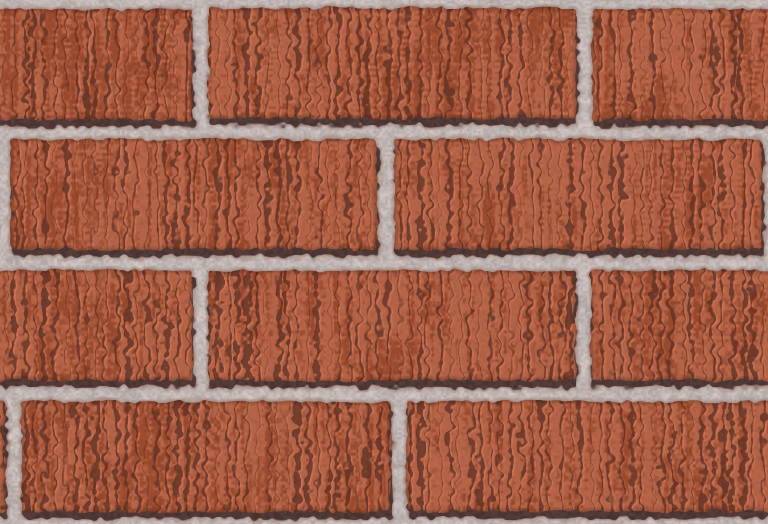
A Shadertoy shader for this texture:

```glsl
float hash(vec2 p) {
    return fract(sin(dot(p, vec2(127.1, 311.7))) * 43758.5453);
}

// Value noise with n cells over the canvas, wrapping at its edges
float noise(vec2 uv, vec2 n, float seed) {
    vec2 p = uv * n, i = floor(p), f = fract(p);
    f = f * f * (3.0 - 2.0 * f);
    vec2 a = mod(i, n) + seed, b = mod(i + 1.0, n) + seed;
    return mix(mix(hash(a), hash(vec2(b.x, a.y)), f.x),
               mix(hash(vec2(a.x, b.y)), hash(b), f.x), f.y);
}

float roundBox(vec2 p, vec2 halfSize, float radius) {
    vec2 d = abs(p) - halfSize + radius;
    return length(max(d, 0.0)) + min(max(d.x, d.y), 0.0) - radius;
}

// Depth of the torn vertical grooves, 0 on the face and 1 in the pits
float grooveDepth(vec2 uv, float seed) {
    float columns = 76.0;
    float x = uv.x * columns + 0.8 * (noise(uv, vec2(110, 64), seed) - 0.5);
    float column = mod(floor(x), columns);
    float strength = hash(vec2(column, seed));
    float center = 0.5 + 0.3 * (hash(vec2(seed, column)) - 0.5);
    float tear = noise(uv, vec2(170, 130), seed + 3.0);
    float patches = 0.4 + 0.9 * noise(uv, vec2(34, 18), seed + 5.0);
    float width = 0.5 * strength * tear * patches;
    return smoothstep(0.13, -0.08, abs(fract(x) - center) - width);
}

vec3 brickColor(vec2 uv, float seed) {
    float streak = noise(uv, vec2(190, 12), seed + 7.0);
    float grain = noise(uv, vec2(260, 180), seed + 9.0);
    float cloud = noise(uv, vec2(14, 10), seed + 11.0);
    float tone = 0.45 * streak + 0.3 * grain + 0.25 * cloud + 0.1 * (hash(vec2(seed)) - 0.5);
    vec3 color = mix(vec3(0.60, 0.29, 0.18), vec3(0.70, 0.385, 0.275), smoothstep(0.28, 0.56, tone));

    // Light from the upper left catches the far rim of each groove
    float depth = grooveDepth(uv, seed);
    float relief = grooveDepth(uv + vec2(-0.0022, 0.002), seed) - depth;
    color *= 1.0 + 0.13 * relief + 0.08 * (grain - 0.5);
    return mix(color, vec3(0.36, 0.19, 0.15), 0.72 * depth * depth);
}

vec3 mortarColor(vec2 uv, float edgeDistance) {
    float grain = noise(uv, vec2(330, 226), 21.0);
    float lumps = noise(uv, vec2(90, 62), 23.0);
    vec3 color = vec3(0.75, 0.71, 0.70) * (0.88 + 0.15 * grain + 0.1 * lumps);
    float dirt = smoothstep(0.035, 0.0, edgeDistance) * (0.4 + 0.5 * lumps);
    return mix(color, vec3(0.62, 0.50, 0.47), dirt);
}

void mainImage(out vec4 fragColor, in vec2 fragCoord) {
    vec2 uv = fragCoord / iResolution.xy;
    float pixel = 4.0 / iResolution.y;

    // Running bond: two bricks across, four courses, slightly uneven joints
    float row = floor(uv.y * 4.0);
    float shift = 0.5 * mod(row, 2.0) + 0.02 + 0.016 * cos(1.5708 * row);
    float x = uv.x * 2.0 - shift;
    vec2 id = vec2(mod(floor(x), 2.0), row);
    float seed = 13.0 * (id.x + 2.0 * id.y) + 31.0;

    // Position in course heights, measured from the brick centre
    vec2 p = vec2((fract(x) - 0.5) * 2.93, fract(uv.y * 4.0) - 0.512);
    p += 0.012 * (vec2(hash(id + 3.7), hash(id + 8.1)) - 0.5);
    vec2 halfSize = vec2(1.395 + 0.02 * hash(id + 5.3), 0.42);

    // Chipped outline, and a shadow cast on the lumpy mortar
    float chips = 0.026 * (noise(uv, vec2(120, 82), 41.0) - 0.5)
                + 0.016 * (noise(uv, vec2(44, 30), 43.0) - 0.5);
    float lumps = 0.045 * (noise(uv, vec2(130, 90), 47.0) - 0.5);
    float face = roundBox(p, halfSize, 0.025) + chips;
    float shadow = roundBox(p - vec2(0.012, -0.052), halfSize, 0.02) + lumps;

    vec3 color = mortarColor(uv, min(face, shadow));
    vec3 shadowColor = vec3(0.29, 0.20, 0.19) * (0.85 + 0.3 * noise(uv, vec2(240, 164), 53.0));
    color = mix(color, shadowColor, 0.95 * smoothstep(pixel, -pixel, shadow));

    vec3 brick = brickColor(uv, seed);
    brick *= 1.0 - 0.18 * smoothstep(-0.04, 0.0, face);
    color = mix(color, brick, smoothstep(0.7 * pixel, -0.7 * pixel, face));
    fragColor = vec4(color, 1.0);
}
```
